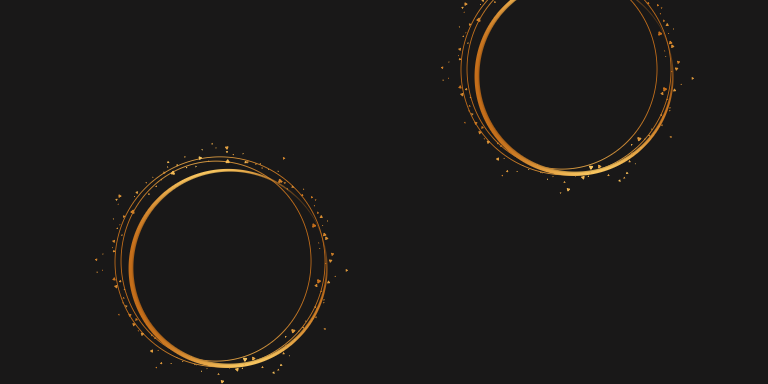
Give the GLSL for this background, as a WebGL 2 fragment shader.

```glsl
#version 300 es
precision highp float;
// Two identical golden ring ornaments on a charcoal ground.
// Each is a tapering brushed band, two hairline loops and a halo of
// hashed flecks, all drawn as distance fields in canvas-height units.

#define FIRST_RING vec2(0.573, 0.318)
#define RING_STEP vec2(0.901, 0.500)
#define BAND_RADIUS 0.2592
#define BAND_WIDTH 0.0130
#define HAIRLINE 0.0011
#define FLECKS 125
#define BEADS 8

uniform vec2 u_resolution;
out vec4 outColor;

const float TAU = 6.2831853;
const vec3 GROUND = vec3(0.098, 0.095, 0.095);
const vec3 COPPER = vec3(0.77, 0.43, 0.10);
const vec3 GOLD = vec3(0.97, 0.77, 0.37);

// Sine-free hash giving three values in 0..1
vec3 hash3(float n) {
    vec3 p = fract(vec3(n) * vec3(0.1031, 0.1030, 0.0973));
    p += dot(p, p.yzx + 33.33);
    return fract((p.xxy + p.yzz) * p.zyx);
}

// Box-filtered coverage of a stroke, correct below one pixel too
float stroke(float d, float halfWidth, float px) {
    float cover = (halfWidth + 0.5 * px - abs(d)) / px;
    return clamp(cover, 0.0, min(1.0, 2.0 * halfWidth / px));
}

vec2 polar(float angle, float radius) {
    return radius * vec2(cos(angle), sin(angle));
}

// Metal tone: bright at the top and bottom, copper at the sides
vec3 metal(float angle) {
    float shine = 0.5 + 0.5 * cos(2.0 * (angle - 1.80));
    return mix(COPPER, GOLD, shine * shine);
}

// Slightly angular speck
float fleck(vec2 p, float size, float turn, float px) {
    float edge = size * (1.0 + 0.2 * cos(3.0 * atan(p.y, p.x + 1e-6) + turn));
    float cover = clamp(0.5 + (edge - length(p)) / px, 0.0, 1.0);
    return cover * min(1.0, 2.5 * size / px);
}

// Thin circle and a narrower, slightly oval loop
vec3 drawHairlines(vec3 color, vec2 p, float px) {
    vec3 tone = mix(COPPER, metal(atan(p.y, p.x)), 0.6);
    color = mix(color, tone, stroke(length(p) - 0.2735, HAIRLINE, px));
    vec2 axes = vec2(0.2474, 0.2604);
    float oval = (length((p - vec2(-0.0104, 0.002)) / axes) - 1.0) * axes.x;
    return mix(color, tone, stroke(oval, HAIRLINE, px));
}

// Main band: thin and dim at the upper right, full at the lower left
vec3 drawBand(vec3 color, vec2 p, float px) {
    p -= vec2(0.021, -0.017);
    float angle = atan(p.y, p.x);
    float taper = abs(sin(0.5 * (angle - 0.52)));
    float width = 0.0015 + (BAND_WIDTH - 0.0015) * taper;
    float d = length(p) - BAND_RADIUS + 0.5 * width;
    float alpha = mix(0.35, 1.0, smoothstep(0.10, 0.45, taper));
    vec3 tone = metal(angle);
    // Darker brushed streak near the inner rim
    tone *= 1.0 - 0.18 * smoothstep(0.0, 0.5 * width, -d);
    return mix(color, tone, alpha * stroke(d, 0.5 * width, px));
}

// Evenly spaced beads, then flecks that spray outward in tufts
vec3 drawFlecks(vec3 color, vec2 p, float px) {
    for (int i = 0; i < BEADS; i++) {
        float angle = -1.32 + 0.563 * float(i);
        vec2 q = p - polar(angle, 0.262);
        color = mix(color, metal(angle), fleck(q, 0.0048, angle, px));
    }
    for (int i = 0; i < FLECKS; i++) {
        float n = float(i);
        vec3 h = hash3(n + 11.0);
        vec3 k = hash3(n + 271.0);
        float angle = TAU * (n + h.x) / float(FLECKS);
        float tuft = 0.5 + 0.5 * cos(12.0 * angle);
        float radius = 0.255 + 0.030 * h.y + 0.055 * tuft * k.x;
        float size = mix(0.0012, 0.0042, h.z * h.z);
        vec3 tone = mix(metal(angle), mix(COPPER, GOLD, k.y), 0.5);
        vec2 q = p - polar(angle, radius);
        color = mix(color, tone, fleck(q, size, TAU * k.z, px));
    }
    return color;
}

void main() {
    float px = 1.0 / u_resolution.y;
    vec2 p = gl_FragCoord.xy * px - FIRST_RING;

    // Fold the canvas onto the nearer ring
    if (dot(p, RING_STEP) > 0.5 * dot(RING_STEP, RING_STEP)) p -= RING_STEP;

    vec3 color = GROUND;
    float r = length(p);
    if (r > 0.20 && r < 0.37) {
        color = drawHairlines(color, p, px);
        color = drawBand(color, p, px);
        color = drawFlecks(color, p, px);
    }
    outColor = vec4(color, 1.0);
}
```
